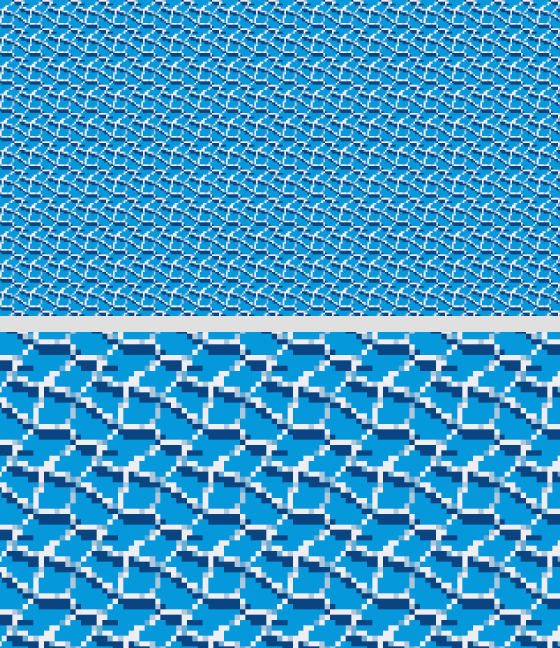
Top, the full canvas; bottom, a detail of the centre.
Give the GLSL for this pattern, as a Shadertoy shader.

```glsl
// Pixel-art water: a 16 x 16 texel tile of pale ripple lines on bright blue.
// The ripples are short segments on a wrapped grid; those that fall to the
// right cast a stepped dark band below. Supersampling softens the borders.

// Ripple segments (start, end) in texels, y pointing down.
const vec4 RIPPLES[12] = vec4[12](
    vec4( 1.5,  1.5,  7.5,  1.5), vec4( 7.5,  1.5,  9.5,  4.5),
    vec4( 9.5,  4.5, 14.5,  4.5), vec4(14.5,  4.5, 17.5,  1.5),
    vec4(14.5,  4.5, 12.5,  8.5), vec4(12.5,  8.5, 18.5,  9.5),
    vec4( 2.5,  9.5,  9.5,  4.5), vec4( 2.5,  9.5,  9.5, 11.5),
    vec4( 9.5, 11.5, 12.5,  8.5), vec4( 9.5, 11.5, 17.5, 17.5),
    vec4( 2.5,  9.5,  1.5, 17.5), vec4( 7.5,  1.5,  9.5, -4.5));

float hash(vec2 p) {
    vec3 q = fract(vec3(p.xyx) * 0.1031);
    q += dot(q, q.yzx + 33.33);
    return fract((q.x + q.y) * q.z);
}

// True when the texel centre p lies on the segment, wrapped round the tile.
bool onRipple(vec2 p, vec4 ripple) {
    vec2 halfSpan = 0.5 * (ripple.zw - ripple.xy);
    vec2 d = p - 0.5 * (ripple.xy + ripple.zw);
    d -= 16.0 * round(d / 16.0);
    float along = clamp(dot(d, halfSpan) / dot(halfSpan, halfSpan), -1.0, 1.0);
    return length(d - along * halfSpan) < 0.55;
}

// Crests vary between white, grey and pale blue from texel to texel.
vec3 crestColor(vec2 cell) {
    float tone = hash(cell);
    if (tone < 0.22) return vec3(0.41, 0.68, 0.83);
    return tone < 0.5 ? vec3(0.69, 0.78, 0.86) : vec3(0.93, 0.93, 0.95);
}

vec3 waterTexel(vec2 texel) {
    vec2 cell = mod(floor(texel), 16.0);
    vec2 p = cell + 0.5;
    bool crest = false, shadow = false;
    for (int i = 0; i < 12; i++) {
        vec4 r = RIPPLES[i];
        crest = crest || onRipple(p, r);
        // Falling and level ripples shade a band that drifts to the right.
        if (r.z > r.x && r.w >= r.y)
            shadow = shadow || onRipple(p - vec2(0.0, 1.0), r)
                            || onRipple(p - vec2(1.0, 2.0), r)
                            || onRipple(p - vec2(2.0, 2.0), r);
    }
    if (crest) return crestColor(cell);
    return shadow ? vec3(0.04, 0.27, 0.51) : vec3(0.02, 0.60, 0.86);
}

void mainImage(out vec4 fragColor, in vec2 fragCoord) {
    vec3 color = vec3(0.0);
    for (int i = 0; i < 9; i++) {
        vec2 offset = (vec2(i % 3, i / 3) - 1.0) * 0.4;
        vec2 uv = (fragCoord + offset) / iResolution.y;
        // Square tiles: about 11.2 fit the height and 19.9 the width.
        vec2 tile = vec2(uv.x, 1.0 - uv.y) * 288.0 / 25.75;
        color += waterTexel(tile * 16.0 - vec2(15.0, 12.0));
    }
    fragColor = vec4(color / 9.0, 1.0);
}
```
